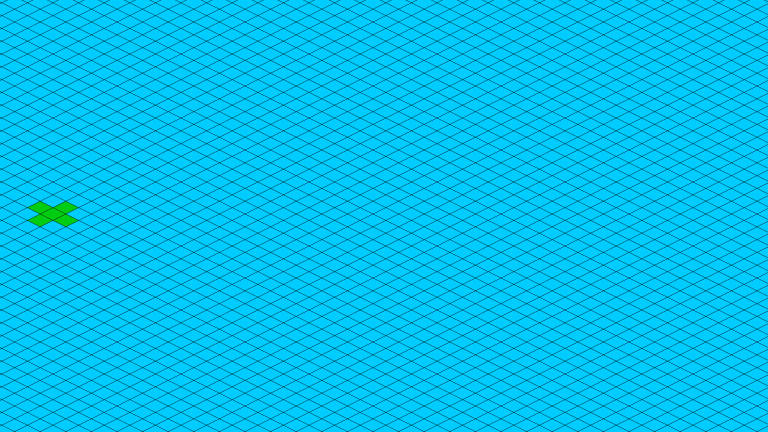
Write a WebGL 1 fragment shader that draws this pattern.

```glsl
precision highp float;

uniform vec2 u_resolution;

const float TILE_ROWS = 33.75;                 // tile heights per canvas height
const float LINE_THICKNESS = 1.0 / 32.0;       // vertical, in tile heights
const vec2 CROSS_CORNER = vec2(0.0931, 0.5046); // left corner of the cross's middle tile

const vec3 WATER = vec3(0.0, 0.8, 1.0);
const vec3 GRASS = vec3(0.0, 0.8, 0.07);
const vec3 INK = vec3(0.0);

// Tile axes run along the two diagonals; each tile is twice as wide as high.
vec2 toIsometric(vec2 point, float rows) {
  vec2 tile = point * rows * vec2(0.5, 1.0);
  return vec2(tile.x + tile.y, tile.x - tile.y);
}

// Coverage of lines at whole numbers; thin lines fade instead of vanishing.
float gridLine(float coord, float thickness, float pixel) {
  float dist = abs(fract(coord + 0.5) - 0.5);
  float halfWidth = 0.5 * max(thickness, pixel);
  float strength = min(thickness / pixel, 1.0);
  return strength * clamp(0.5 + (halfWidth - dist) / (0.5 * pixel), 0.0, 1.0);
}

// Distance to a plus of five unit cells centred on the origin.
float crossDistance(vec2 cell) {
  vec2 a = abs(cell);
  float alongX = max(a.x - 1.5, a.y - 0.5);
  float alongY = max(a.x - 0.5, a.y - 1.5);
  return min(alongX, alongY);
}

void main() {
  vec2 point = gl_FragCoord.xy / u_resolution.y;
  float pixel = TILE_ROWS / u_resolution.y;
  vec2 iso = toIsometric(point - CROSS_CORNER, TILE_ROWS);

  // Tile fill
  float grass = clamp(0.5 - crossDistance(iso - 0.5) / pixel, 0.0, 1.0);
  vec3 color = mix(WATER, GRASS, grass);

  // Tile outlines
  color = mix(color, INK, gridLine(iso.x, LINE_THICKNESS, pixel));
  color = mix(color, INK, gridLine(iso.y, LINE_THICKNESS, pixel));

  gl_FragColor = vec4(color, 1.0);
}
```
